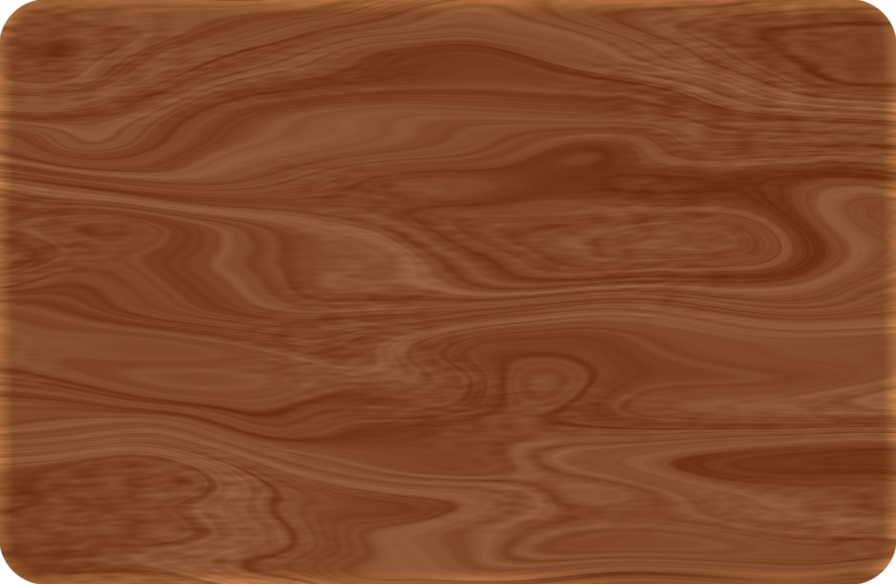
A Shadertoy shader for this texture:

```glsl
const vec3 DARK_WOOD = vec3(0.415, 0.185, 0.06);
const vec3 LIGHT_WOOD = vec3(0.575, 0.365, 0.235);
const vec3 RIM_GLOW = vec3(0.77, 0.50, 0.28);
const vec3 BACKDROP = vec3(1.0);

float hash(vec2 cell) {
    return fract(sin(dot(cell, vec2(127.1, 311.7))) * 43758.5453);
}

// Slope of a random unit direction at a lattice corner
float slope(vec2 cell, vec2 offset) {
    float angle = 6.2832 * hash(cell);
    return dot(vec2(cos(angle), sin(angle)), offset);
}

float gradientNoise(vec2 p) {
    vec2 i = floor(p), f = fract(p);
    vec2 u = f * f * f * (f * (f * 6.0 - 15.0) + 10.0);
    vec2 e = vec2(1.0, 0.0);
    float low = mix(slope(i, f), slope(i + e, f - e), u.x);
    float high = mix(slope(i + e.yx, f - e.yx), slope(i + 1.0, f - 1.0), u.x);
    return mix(low, high, u.y);
}

// Height field whose level lines are the growth rings
float ringField(vec2 p) {
    p.y += 0.045 * gradientNoise(p * vec2(2.1, 3.0) + 17.0);
    p.x += 0.30 * gradientNoise(p * vec2(1.5, 5.0) + 41.0);
    float broad = gradientNoise(p * vec2(1.15, 4.8) + 5.3);
    float ripple = gradientNoise(p * vec2(2.8, 12.0) + 29.0);
    return 3.2 * p.y + 1.05 * broad + 0.26 * ripple;
}

// One layer of rings, faded out where it gets too dense to resolve
float ringLayer(float field, float x, float density, float drift) {
    float fade = 1.0 - smoothstep(0.5, 1.1, fwidth(field) * density);
    return fade * gradientNoise(vec2(field * density, x * drift + density));
}

// Fine broken fibres running along the plank
float fibres(vec2 p, float field) {
    vec2 q = vec2(p.x, p.y + 0.03 * field - 0.04 * p.x);
    float patches = smoothstep(-0.3, 0.3, gradientNoise(p * vec2(2.0, 6.0) + 63.0));
    float coarse = gradientNoise(q * vec2(9.0, 64.0));
    float fine = gradientNoise(q * vec2(24.0, 135.0) + 7.0);
    return patches * (0.55 * coarse + fine);
}

float woodTone(vec2 p) {
    float field = ringField(p);
    float bands = ringLayer(field, p.x, 3.7, 0.5);
    float veins = ringLayer(field, p.x, 9.3, 0.8);
    float lines = ringLayer(field, p.x, 23.7, 1.0);
    float hairs = ringLayer(field, p.x, 52.3, 1.3);
    float crease = ringLayer(field, p.x, 5.4, 0.6);
    float tone = 0.56 + 0.56 * bands + 0.48 * veins + 0.34 * lines + 0.26 * hairs;
    tone -= 0.24 * (1.0 - smoothstep(0.0, 0.12, abs(crease - 0.12)));
    return tone + 0.40 * fibres(p, field);
}

float roundedBox(vec2 p, vec2 halfSize, float radius) {
    vec2 q = abs(p) - halfSize + radius;
    return length(max(q, 0.0)) + min(max(q.x, q.y), 0.0) - radius;
}

void mainImage(out vec4 fragColor, in vec2 fragCoord) {
    vec2 p = fragCoord / iResolution.y;
    vec2 halfSize = 0.5 * iResolution.xy / iResolution.y;
    float pixel = 1.0 / iResolution.y;

    // Grain
    float tone = clamp(woodTone(p), -0.05, 1.15);
    vec3 color = mix(DARK_WOOD, LIGHT_WOOD, tone);

    // Worn bright rim, still tinted by the grain
    float edge = roundedBox(p - halfSize, halfSize, 0.08);
    float rim = smoothstep(-0.027, 0.006, edge);
    color = mix(color, RIM_GLOW * (0.65 + 0.5 * tone), 0.7 * rim);

    // Rounded corners
    color = mix(color, BACKDROP, smoothstep(-pixel, pixel, edge - pixel));
    fragColor = vec4(color, 1.0);
}
```
